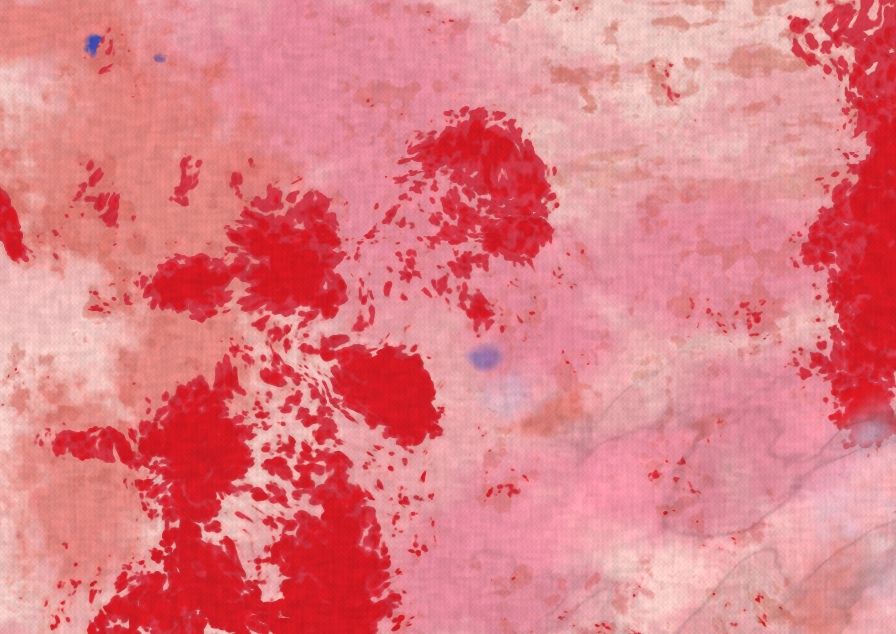
Write a Shadertoy shader that draws this texture.

```glsl
const vec3 CREAM   = vec3(0.935, 0.775, 0.755);
const vec3 BLUSH   = vec3(0.910, 0.640, 0.660);
const vec3 PINK    = vec3(0.895, 0.515, 0.600);
const vec3 SALMON  = vec3(0.880, 0.480, 0.455);
const vec3 RUST    = vec3(0.760, 0.330, 0.270);
const vec3 SCARLET = vec3(0.820, 0.070, 0.110);
const vec3 RASPBERRY = vec3(0.810, 0.200, 0.270);
const vec3 LAVENDER  = vec3(0.770, 0.730, 0.820);
const vec3 BLUE      = vec3(0.170, 0.270, 0.700);

const float DOT_SCALE    = 42.0;   // dye droplets per canvas height
const float BLOTCH_SCALE = 9.0;
const float THREADS      = 125.0;  // woven threads per canvas height
const float WEAVE_DEPTH  = 0.022;
const float FOLD_DEPTH   = 0.10;

// Stain lists: centre xy, radii zw, in canvas heights
const int COUNT = 7;
const vec4 SOLID[COUNT] = vec4[COUNT](
    vec4(1.43, 0.67, 0.13, 0.38), vec4(0.29, 0.04, 0.20, 0.10),
    vec4(0.35, 0.25, 0.08, 0.10), vec4(0.46, 0.56, 0.07, 0.10),
    vec4(0.31, 0.52, 0.07, 0.04), vec4(0.62, 0.385, 0.10, 0.09),
    vec4(0.51, 0.12, 0.08, 0.12));
const vec4 SCATTER[COUNT] = vec4[COUNT](
    vec4(0.73, 0.69, 0.12, 0.13), vec4(0.64, 0.53, 0.10, 0.13),
    vec4(0.51, 0.25, 0.15, 0.12), vec4(0.44, 0.37, 0.09, 0.07),
    vec4(0.17, 0.27, 0.08, 0.02), vec4(0.02, 0.65, 0.02, 0.05),
    vec4(0.305, 0.705, 0.025, 0.03));
const vec4 WARM[COUNT] = vec4[COUNT](
    vec4(0.20, 0.74, 0.20, 0.18), vec4(0.33, 0.62, 0.15, 0.20),
    vec4(0.32, 0.42, 0.13, 0.15), vec4(0.15, 0.18, 0.12, 0.18),
    vec4(0.03, 0.95, 0.20, 0.08), vec4(1.31, 0.08, 0.07, 0.11),
    vec4(0.86, 0.32, 0.06, 0.03));
const vec4 COOL[COUNT] = vec4[COUNT](
    vec4(0.50, 0.88, 0.27, 0.18), vec4(0.62, 0.63, 0.16, 0.17),
    vec4(1.12, 0.60, 0.26, 0.09), vec4(0.83, 0.50, 0.12, 0.13),
    vec4(1.25, 0.32, 0.18, 0.11), vec4(0.75, 0.10, 0.20, 0.13),
    vec4(1.00, 0.22, 0.20, 0.08));

vec3 hash3(vec2 p) {
    vec3 q = fract(p.xyx * vec3(0.1031, 0.1030, 0.0973));
    q += dot(q, q.yxz + 33.33);
    return fract((q.xxy + q.yzz) * q.zyx);
}

// Cellular noise: x = blended cell value, y = distance to nearest point
vec2 cells(vec2 p) {
    vec2 base = floor(p);
    float total = 0.0, weights = 0.0, nearest = 4.0;
    for (int j = -1; j <= 1; j++)
    for (int i = -1; i <= 1; i++) {
        vec2 id = base + vec2(i, j);
        vec3 h = hash3(id);
        vec2 d = id + h.xy - p;
        float d2 = dot(d, d), w = exp(-6.0 * d2);
        total += w * h.z;
        weights += w;
        nearest = min(nearest, d2);
    }
    return vec2(total / weights, sqrt(nearest));
}

// Layered cellular noise, centred on zero
float cloud(vec2 p) {
    float sum = 0.0, amp = 0.53;
    for (int i = 0; i < 4; i++) {
        sum += amp * (cells(p).x - 0.5);
        p = mat2(1.6, 1.2, -1.2, 1.6) * p + 7.3;
        amp *= 0.5;
    }
    return sum;
}

// Positive inside the closest stain, falling to -1 well outside
float cover(vec4 stains[COUNT], vec2 p) {
    float best = -1.0;
    for (int i = 0; i < COUNT; i++)
        best = max(best, 1.0 - length((p - stains[i].xy) / stains[i].zw));
    return best;
}

float spot(vec2 p, vec2 centre, float radius) {
    return 1.0 - smoothstep(0.3, 1.0, length(p - centre) / radius);
}

void mainImage(out vec4 fragColor, in vec2 fragCoord) {
    vec2 p = fragCoord / iResolution.y;
    float broad  = cloud(p * vec2(3.0, 4.5) + 2.0);
    float blotch = cloud(p * BLOTCH_SCALE + 11.0);
    float fine   = cloud(p * 38.0 + 5.0);
    vec2 q = p + 0.12 * vec2(broad, cloud(p * 5.0 + 31.0));

    // Faded washes
    vec3 col = mix(BLUSH, CREAM, smoothstep(-0.16, 0.10, broad + 0.5 * blotch + 0.35 * fine));
    float pale = spot(p, vec2(0.08, 0.38), 0.32);
    col = mix(col, CREAM + 0.02, 0.7 * pale);
    float cool = smoothstep(-0.45, 0.45, cover(COOL, q) + 1.3 * blotch + 0.6 * fine);
    float warm = smoothstep(-0.35, 0.50, cover(WARM, q) + 1.3 * blotch + 0.9 * fine);
    col = mix(col, PINK, 0.85 * cool);
    col = mix(col, SALMON, 0.85 * warm);

    // Rusty streaks in the worn upper right
    float worn = smoothstep(0.55, 0.85, p.y) * smoothstep(0.75, 0.95, p.x);
    float streak = cloud(p * vec2(7.0, 26.0) + 19.0);
    col = mix(col, RUST, 0.45 * worn * smoothstep(0.02, 0.25, streak + 0.7 * fine));
    col = mix(col, RUST, 0.30 * smoothstep(0.16, 0.34, blotch + fine));

    // Red dye: solid pools and droplet scatter
    float drops = 0.5 * (0.45 - cells(q * DOT_SCALE).y)
                + 0.3 * (0.45 - cells(q * DOT_SCALE * 2.1 + 3.0).y);
    float level = max(0.6 * cover(SOLID, q), min(cover(SCATTER, q), 0.12) - 0.08);
    level = max(level, -0.46) + 1.25 * blotch + 0.95 * drops + 0.25 * fine;
    col = mix(col, SALMON, 0.35 * smoothstep(-0.28, 0.0, level));
    float depth = smoothstep(0.05, 0.38, level + 0.4 * fine + 0.25 * (0.5 - p.y));
    vec3 dye = mix(RASPBERRY, SCARLET, depth);
    col = mix(col, dye, 0.95 * smoothstep(-0.04, 0.07, level));

    // Blue traces
    float haze = spot(q, vec2(1.42, 0.17), 0.20) + 0.7 * spot(q, vec2(0.78, 0.38), 0.06);
    col = mix(col, LAVENDER, clamp(haze * (0.65 + 2.5 * blotch), 0.0, 0.85));
    float ink = spot(q, vec2(0.74, 0.45), 0.03) * 0.4 + spot(p + 0.03 * fine, vec2(0.143, 0.926), 0.019);
    ink += 0.5 * spot(p + 0.04 * fine, vec2(0.255, 0.91), 0.013);
    col = mix(col, BLUE, min(ink, 0.9));

    // Soft diagonal folds at the lower right
    vec2 f = mat2(0.8, -0.6, 0.6, 0.8) * p;
    float ridge = cloud(f * vec2(4.0, 9.0) + 43.0);
    float folded = smoothstep(0.65, 0.95, p.x) * (1.0 - smoothstep(0.3, 0.55, p.y));
    float light = 1.0 - FOLD_DEPTH * folded * exp(-900.0 * ridge * ridge) + 0.25 * folded * ridge;

    // Woven cloth
    vec2 thread = sin(6.2832 * THREADS * p + 5.0 * vec2(fine, blotch));
    float slub = cells(p * vec2(150.0, 55.0)).x + cells(p * vec2(50.0, 165.0) + 9.0).x - 1.0;
    light += WEAVE_DEPTH * (thread.x * thread.y + 0.5 * thread.x) + 0.07 * slub;
    fragColor = vec4(clamp(col * light, 0.0, 1.0), 1.0);
}
```
